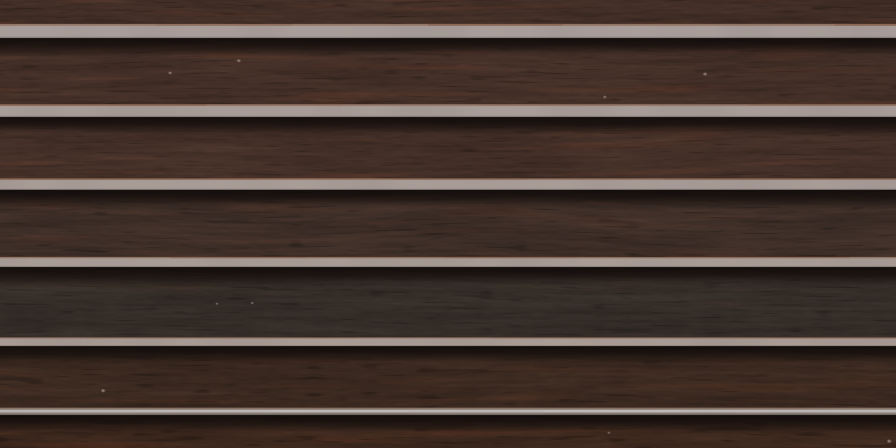
This texture is drawn by a Shadertoy shader. Its source:

```glsl
#define SLATS 6
#define FIRST_LINE 0.0757
#define PITCH 0.1698
#define THIN_HALF 0.0082
#define HALF_GROWTH 0.0015
#define SHADOW_REACH 0.046
#define GRAIN_CONTRAST 0.42
#define FLECK_CELL 0.1
#define FLECK_CHANCE 0.09

const vec3 WARM_WOOD = vec3(0.265, 0.187, 0.155);
const vec3 GREY_WOOD = vec3(0.205, 0.175, 0.155);
const vec3 LOW_WOOD = vec3(0.235, 0.155, 0.115);
const vec3 SHADOW = vec3(0.095, 0.066, 0.056);
const vec3 METAL = vec3(0.65, 0.61, 0.60);
const vec3 BRIGHT_METAL = vec3(0.76, 0.74, 0.74);
const vec3 COPPER_EDGE = vec3(0.55, 0.41, 0.33);

float hash(vec2 p) {
    return fract(sin(dot(p, vec2(127.1, 311.7))) * 43758.5453);
}

float noise(vec2 p) {
    vec2 i = floor(p), f = fract(p);
    f = f * f * (3.0 - 2.0 * f);
    return mix(mix(hash(i), hash(i + vec2(1, 0)), f.x),
               mix(hash(i + vec2(0, 1)), hash(i + vec2(1, 1)), f.x), f.y);
}

// Slightly uneven spacing of the metal strips
float lineCentre(float k) {
    return FIRST_LINE + PITCH * k + 0.0062 * cos(2.513 * k) - 0.0034 * sin(1.2566 * k);
}

float lineHalf(float k) {
    return THIN_HALF + HALF_GROWTH * k;
}

vec3 woodColour(vec2 p, float row) {
    float grey = exp(-1.2 * (row - 2.1) * (row - 2.1));
    vec3 base = mix(LOW_WOOD, WARM_WOOD, smoothstep(0.5, 3.0, row));
    base = mix(base, GREY_WOOD, grey);

    // Long fibres, gently bent and different on each plank
    vec2 q = p + vec2(row * 7.3, row * 3.1);
    q.y += 0.018 * noise(q * vec2(2.0, 5.0)) + 0.012 * p.x * (hash(vec2(row, 4.0)) - 0.3);
    float broad = noise(q * vec2(3.0, 50.0));
    float fibre = noise(q * vec2(9.0, 150.0));
    float fine = noise(q * vec2(45.0, 260.0));
    float grain = 0.35 * broad + 0.4 * fibre + 0.25 * fine - 0.5;
    vec3 wood = base * (1.0 + GRAIN_CONTRAST * grain);

    // Reddish streaks and dark pores
    float streak = smoothstep(0.6, 0.95, noise(q * vec2(4.0, 90.0) + 17.0));
    wood += streak * (1.0 - 0.7 * grey) * vec3(0.045, 0.014, 0.003);
    float pore = smoothstep(0.72, 0.95, noise(q * vec2(16.0, 190.0) + 41.0));
    return wood * (1.0 - 0.2 * pore);
}

// Sparse pale specks, at most one per cell
float flecks(vec2 p, float px) {
    vec2 cell = floor(p / FLECK_CELL);
    vec2 spot = 0.15 + 0.7 * vec2(hash(cell + 3.7), hash(cell + 9.2));
    vec2 d = p - (cell + spot) * FLECK_CELL;
    float radius = mix(0.0015, 0.0035, hash(cell + 5.1));
    float present = step(1.0 - FLECK_CHANCE, hash(cell + 1.3));
    return present * (1.0 - smoothstep(radius - px, radius + px, length(d * vec2(0.8, 1.0))));
}

vec3 stripColour(float u, float x, float k, float soft) {
    float lowest = 1.0 - smoothstep(0.0, 1.0, k);
    float segment = hash(vec2(floor(x * 3.3 + k * 0.37), k));
    vec3 metal = mix(METAL, METAL * vec3(1.0, 0.98, 0.95), 1.0 - k / float(SLATS));
    metal *= 0.98 + 0.04 * noise(vec2(x * 12.0, k * 5.0));
    // The lowest strip has a worn, bright core
    float core = 1.0 - smoothstep(0.15, 0.6, abs(u - 0.05));
    metal = mix(metal, mix(metal * 0.75, BRIGHT_METAL, core), lowest * (0.7 + 0.3 * segment));
    float edge = smoothstep(0.72 - soft, 0.72 + soft, u);
    metal = mix(metal, COPPER_EDGE, edge * (0.65 + 0.35 * segment));
    return metal * mix(0.85, 1.0, smoothstep(-1.0, -0.65, u));
}

void mainImage(out vec4 fragColor, in vec2 fragCoord) {
    vec2 p = fragCoord / iResolution.y;
    float px = 1.0 / iResolution.y;

    // Find the strip above this point; it names the plank and casts the shade
    float row = 0.0, gap = 1.0;
    for (int i = SLATS; i >= 0; i--) {
        float k = float(i);
        float below = lineCentre(k) - lineHalf(k) - p.y;
        if (below > -lineHalf(k)) {
            row = k;
            gap = max(below, 0.0);
        }
    }
    vec3 colour = woodColour(p, row);
    colour = mix(colour, vec3(0.62, 0.57, 0.53), 0.75 * flecks(p, px));

    // Deep contact shade fading down the plank
    float reach = SHADOW_REACH * (0.9 + 0.2 * noise(vec2(p.x * 2.0, row * 9.0)));
    float shade = 1.0 - smoothstep(0.012, reach, gap);
    colour = mix(colour, SHADOW * (0.9 + 0.2 * noise(p * vec2(12.0, 200.0))), 0.9 * shade);
    colour *= 1.0 - 0.25 * (1.0 - smoothstep(0.0, 0.02, gap));

    // Metal strips over the planks
    for (int i = 0; i < SLATS; i++) {
        float k = float(i), halfWidth = lineHalf(k);
        float y = p.y - lineCentre(k);
        float cover = 1.0 - smoothstep(-0.7 * px, 0.7 * px, abs(y) - halfWidth);
        colour = mix(colour, stripColour(y / halfWidth, p.x, k, 0.7 * px / halfWidth), cover);
    }
    fragColor = vec4(colour, 1.0);
}
```
